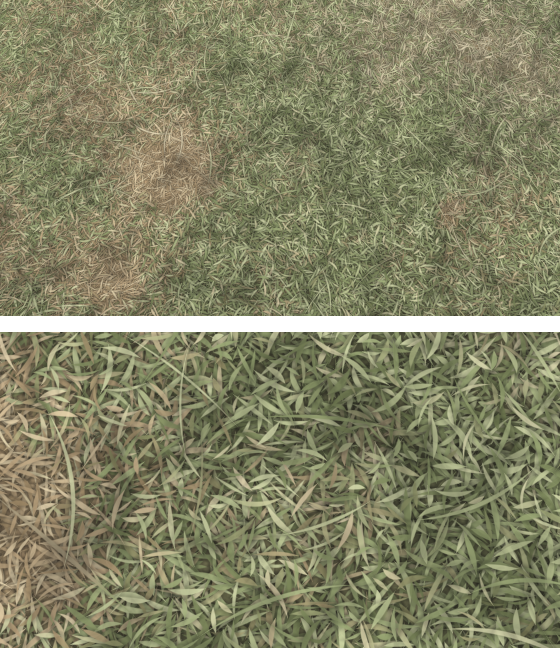
Top: the whole. Bottom: its middle third, enlarged.
A Shadertoy shader for this texture:

```glsl
const float PI = 3.14159265;
const int GRASS_LAYERS = 16;

vec4 hash4(vec2 p) {
    vec4 h = fract(p.xyxy * vec4(0.1031, 0.1030, 0.0973, 0.1099));
    h += dot(h, h.wzxy + 33.33);
    return fract((h.xxyz + h.yzzw) * h.zywx);
}

mat2 rotation(float angle) {
    float c = cos(angle), s = sin(angle);
    return mat2(c, s, -s, c);
}

// Smooth irregular field in about -1..1
float layeredSines(vec2 p) {
    float sum = 0.0, weight = 0.5;
    for (int i = 0; i < 4; i++) {
        p = rotation(1.1) * p + 1.7;
        sum += weight * sin(p.x + 1.3 * sin(p.y)) * cos(0.8 * p.y);
        p *= 1.9;
        weight *= 0.6;
    }
    return sum;
}

// Distance to the nearest scattered point, in cells
float cellular(vec2 p) {
    vec2 cell = floor(p);
    float nearest = 2.0;
    for (int j = -1; j <= 1; j++)
    for (int i = -1; i <= 1; i++) {
        vec2 id = cell + vec2(i, j);
        nearest = min(nearest, length(id + hash4(id + 57.0).xy - p));
    }
    return nearest;
}

float softBlob(vec2 p, vec2 center, vec2 radius) {
    vec2 d = (p - center) / radius;
    return exp(-dot(d, d));
}

// 0 is lush grass, 1 is dry straw
float dryness(vec2 p) {
    p += 0.05 * vec2(layeredSines(p * 16.0), layeredSines(p * 16.0 + 9.0));
    float dry = 0.20 + 0.36 * layeredSines(p * 9.0 + 3.0);
    dry += 0.85 * softBlob(p, vec2(0.55, 0.47), vec2(0.16, 0.11));
    dry += 0.55 * softBlob(p, vec2(0.34, 0.70), vec2(0.20, 0.16));
    dry += 0.55 * softBlob(p, vec2(0.36, 0.14), vec2(0.13, 0.20));
    dry += 0.50 * softBlob(p, vec2(0.00, 0.24), vec2(0.10, 0.18));
    dry += 0.80 * softBlob(p, vec2(1.42, 0.32), vec2(0.05, 0.05));
    dry += 0.50 * softBlob(p, vec2(1.50, 0.86), vec2(0.38, 0.24));
    dry -= 0.35 * softBlob(p, vec2(1.15, 0.40), vec2(0.30, 0.22));
    return clamp(dry, 0.0, 1.0);
}

vec3 ramp(vec3 low, vec3 middle, vec3 high, float t) {
    return t < 0.5 ? mix(low, middle, 2.0 * t) : mix(middle, high, 2.0 * t - 1.0);
}

vec3 bladeColor(float tone, float dry, float warmth, float pick) {
    vec3 green = ramp(vec3(0.35, 0.39, 0.24), vec3(0.51, 0.56, 0.38), vec3(0.70, 0.72, 0.56), tone);
    vec3 gray = ramp(vec3(0.45, 0.42, 0.33), vec3(0.60, 0.57, 0.47), vec3(0.74, 0.71, 0.60), tone);
    vec3 straw = ramp(vec3(0.51, 0.43, 0.31), vec3(0.66, 0.57, 0.44), vec3(0.77, 0.71, 0.58), tone);
    float withered = smoothstep(-0.3, 0.3, dry * 1.2 - pick);
    return mix(green, mix(gray, straw, warmth), withered);
}

// Signed distance to a bent, tapered stroke lying along x
float strokeDistance(vec2 p, float halfLength, float halfWidth, float bend) {
    float t = p.x / halfLength;
    float y = p.y + bend * halfLength * (t * t - 0.3);
    return abs(y) / sqrt(1.0 + 4.0 * bend * bend * t * t) - halfWidth * (1.0 - t * t);
}

// Paints one scattered layer of strokes, each with a soft shadow
vec3 paintStrokes(vec3 color, vec2 p, float size, float width, float share,
                  float lift, float dry, float warmth, float pixel, float seed) {
    p = rotation(seed * 2.4) * p + seed * 3.7;
    vec2 cell = floor(p / size);
    for (int j = -1; j <= 1; j++)
    for (int i = -1; i <= 1; i++) {
        vec2 id = cell + vec2(i, j);
        vec4 place = hash4(id + seed * 17.3 + 200.0);
        vec4 look = hash4(id.yx + seed * 29.1 + 400.0);
        if (look.w > share) continue;
        vec2 local = rotation(place.z * PI) * (p - (id + place.xy) * size);
        float d = strokeDistance(local, size * mix(0.35, 0.9, place.w),
                                 width * mix(0.55, 1.3, look.x), 0.5 * (look.y - 0.5));
        float shadow = 1.0 - smoothstep(0.0, width * 2.2, d);
        float blade = 1.0 - smoothstep(-0.9 * pixel, 0.9 * pixel, d);
        vec3 paint = bladeColor(clamp(look.z + lift, 0.0, 1.0), dry, warmth, fract(look.x * 7.0 + place.w));
        color = mix(color * (1.0 - 0.13 * shadow), paint, 0.9 * blade);
    }
    return color;
}

void mainImage(out vec4 fragColor, in vec2 fragCoord) {
    vec2 p = fragCoord / iResolution.y;

    // Ground recedes towards the top
    float depth = 1.0 + 0.4 * p.y;
    vec2 ground = vec2((p.x - 0.89) * depth, p.y + 0.2 * p.y * p.y) + 2.0;
    float pixel = depth / iResolution.y;

    float dry = dryness(p);
    float warmth = 1.0 - 0.75 * smoothstep(0.6, 1.2, p.x) * smoothstep(0.3, 0.6, p.y);
    float clump = smoothstep(0.2, 0.9, cellular(ground * 13.0 + layeredSines(ground * 20.0)));
    float tuft = layeredSines(ground * 24.0 + 2.0);

    // Soil and fine litter
    float litter = cellular(ground * 110.0);
    vec3 color = mix(vec3(0.32, 0.33, 0.22), vec3(0.62, 0.52, 0.39), dry) * (1.15 - 0.4 * litter);

    // Short blades, darker below and lighter above
    for (int k = 0; k < GRASS_LAYERS; k++) {
        float height = float(k) / float(GRASS_LAYERS - 1);
        float size = mix(0.026, 0.044, fract(float(k) * 0.618));
        float width = mix(0.0032, 0.0025, dry);
        float lift = mix(-0.12, 0.08, height) + 0.12 * tuft;
        color = paintStrokes(color, ground, size, width, 0.95, lift,
                             dry, warmth, pixel, float(k) + 1.0);
    }

    // Sparse long runners
    for (int k = 0; k < 3; k++)
        color = paintStrokes(color, ground, 0.13, 0.0024, 0.22, 0.30, dry, 0.3, pixel, float(k) + 31.0);

    // Broad light, hollows between clumps and pale daylight haze
    color *= 1.11 - 0.24 * clump + 0.12 * layeredSines(p * 7.0 + 5.0) + 0.10 * tuft;
    color *= mix(0.96, 1.05, p.y);
    color = color * 0.95 + vec3(0.078, 0.076, 0.068);
    fragColor = vec4(clamp(color, 0.0, 1.0), 1.0);
}
```
